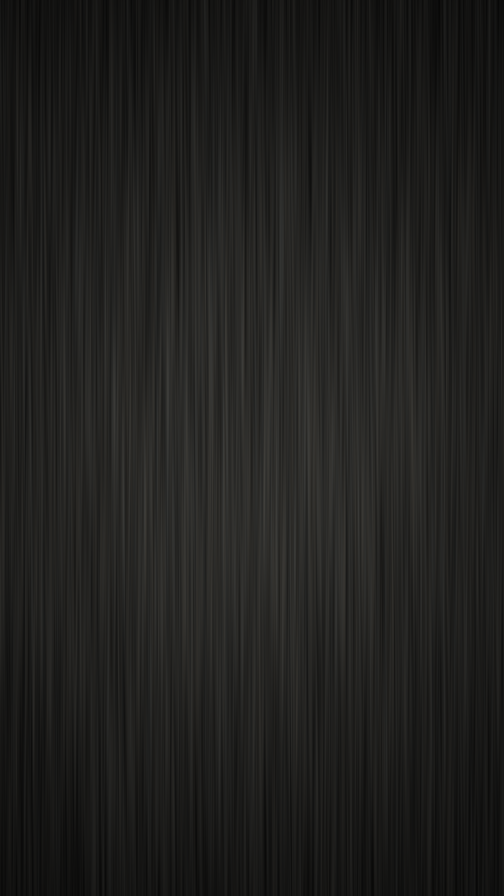
Reproduce this texture procedurally as a WebGL 1 fragment shader.

```glsl
precision highp float;
// Dark brushed metal: fine vertical streaks under a soft central glow.

uniform vec2 u_resolution;

const float EDGE_TONE = 0.028;
const float CENTRE_TONE = 0.181;
const vec2 GLOW_FALLOFF = vec2(0.5, 1.1);
const vec3 WARM_GREY = vec3(1.01, 1.0, 0.945);
const vec3 BROWN_SHIFT = vec3(0.05, 0.0, -0.05);
const int STREAK_LAYERS = 4;

// Random unit gradient for a lattice point
vec2 gradientAt(vec2 cell) {
  vec3 p = fract(cell.xyx * vec3(0.1031, 0.1030, 0.0973));
  p += dot(p, p.yzx + 33.33);
  float angle = 6.28318 * fract((p.x + p.y) * p.z);
  return vec2(cos(angle), sin(angle));
}

float gradientNoise(vec2 p) {
  vec2 cell = floor(p);
  vec2 f = fract(p);
  vec2 w = f * f * f * (f * (f * 6.0 - 15.0) + 10.0);
  vec2 right = vec2(1.0, 0.0);
  vec2 up = vec2(0.0, 1.0);
  float a = dot(gradientAt(cell), f);
  float b = dot(gradientAt(cell + right), f - right);
  float c = dot(gradientAt(cell + up), f - up);
  float d = dot(gradientAt(cell + 1.0), f - 1.0);
  return mix(mix(a, b, w.x), mix(c, d, w.x), w.y);
}

// Stretched noise whose streak ends are staggered from column to column
float streaks(vec2 uv, vec2 frequency, float seed) {
  vec2 p = uv * frequency + seed;
  p.y += 3.0 * gradientNoise(vec2(p.x * 0.37, seed + 0.5));
  return gradientNoise(p);
}

// Broad long streaks through to hair-thin shorter ones
float brushedGrain(vec2 uv) {
  float grain = 0.0;
  for (int i = 0; i < STREAK_LAYERS; i++) {
    float layer = float(i);
    vec2 frequency = vec2(72.0 + 54.0 * layer, 2.5 + 1.2 * layer);
    float weight = 0.5 + 0.33 * layer - 0.075 * layer * layer;
    grain += weight * streaks(uv, frequency, 17.3 + 31.7 * layer);
  }
  return grain;
}

float glowTone(vec2 uv) {
  vec2 offset = 2.0 * uv - 1.0;
  float glow = exp(-dot(GLOW_FALLOFF, offset * offset));
  return mix(EDGE_TONE, CENTRE_TONE, glow);
}

void main() {
  vec2 uv = gl_FragCoord.xy / u_resolution;
  float tone = glowTone(uv);
  float contrast = 0.03 + 0.24 * tone;
  float metal = max(tone + contrast * brushedGrain(uv), 0.01);

  // Slight brown and cool variation between streaks
  float warmth = streaks(uv, vec2(137.0, 3.0), 211.9);
  vec3 color = metal * (WARM_GREY + BROWN_SHIFT * warmth);
  gl_FragColor = vec4(color, 1.0);
}
```
